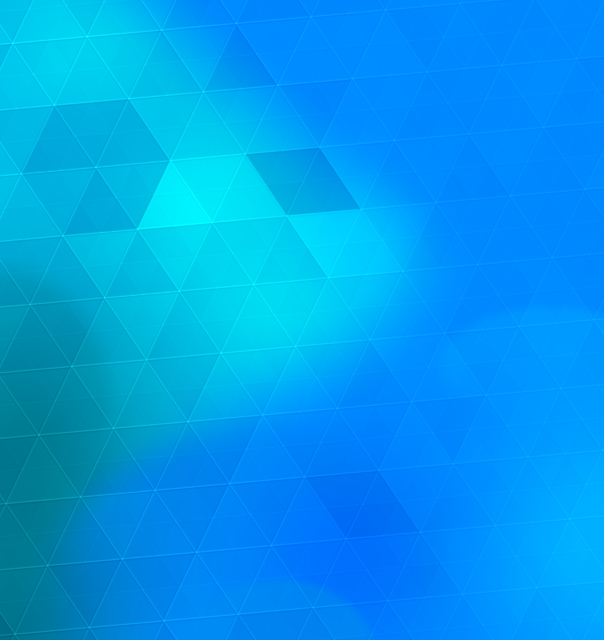
A WebGL 1 fragment shader for this background:

```glsl
precision highp float;
// Soft cyan, teal and azure light seen through a tilted triangular lattice.
// Broad glows and domes give the colour; lattice coordinates give facets
// (hashed shades plus a few larger patches) and fine embossed lines.

uniform vec2 u_resolution;

const vec3 AZURE = vec3(0.0, 0.535, 1.0);
const vec3 CYAN = vec3(0.0, 0.74, 0.91);
const vec3 AQUA = vec3(0.0, 0.89, 0.96);
const vec3 SKY = vec3(0.0, 0.78, 1.0);
const vec3 TEAL = vec3(0.0, 0.46, 0.55);
const vec3 DEEP_BLUE = vec3(0.0, 0.43, 1.0);
const vec3 DUSK_BLUE = vec3(0.0, 0.53, 0.94);

// Lattice: one vertex, two edge vectors and the height of a triangle
const vec2 ORIGIN = vec2(0.2148, 0.6419);
const vec2 EDGE_A = vec2(0.1165, 0.0104);
const vec2 EDGE_B = vec2(0.0514, 0.1072);
const float TRI_HEIGHT = 0.102;

float hash(vec3 p) {
  p = fract(p * 0.1031);
  p += dot(p, p.yzx + 33.33);
  return fract((p.x + p.y) * p.z);
}

float cross2(vec2 a, vec2 b) {
  return a.x * b.y - a.y * b.x;
}

// Coordinates counted across the three families of lattice lines
vec3 latticeCoords(vec2 p) {
  vec2 d = p - ORIGIN;
  vec2 uv = vec2(cross2(d, EDGE_B), cross2(EDGE_A, d)) / cross2(EDGE_A, EDGE_B);
  return vec3(uv, uv.x + uv.y);
}

float glow(vec2 p, vec2 center, vec2 radius) {
  vec2 q = (p - center) / radius;
  return exp(-dot(q, q));
}

// Ellipse with a soft rim that fades away below its crown
float dome(vec2 p, vec2 center, vec2 radius, float soft) {
  vec2 q = (p - center) / radius;
  return (1.0 - smoothstep(1.0 - soft, 1.0 + soft, length(q)))
       * smoothstep(-1.2, 0.5, q.y);
}

vec3 lightField(vec2 p) {
  // Cyan wedge, bounded by two diagonal slopes
  float upper = 1.0 - smoothstep(1.10, 1.36, p.x + p.y);
  float lower = 1.0 - smoothstep(0.63, 0.84, 0.63 * p.x + 0.78 * (1.0 - p.y));
  float wedge = upper * lower;
  vec3 col = mix(AZURE, CYAN, wedge);
  col = mix(col, AQUA, 0.5 * wedge * glow(p, vec2(0.14, 0.92), vec2(0.12, 0.10)));
  col = mix(col, AQUA, 0.7 * glow(p, vec2(0.32, 0.67), vec2(0.13, 0.13)));
  col = mix(col, AQUA, 0.85 * glow(p, vec2(0.43, 0.53), vec2(0.14, 0.12)));
  col = mix(col, SKY, 0.7 * glow(p, vec2(0.56, 0.62), vec2(0.09, 0.10)));

  // Teal shadow on the left and the blue swell cutting into it
  col = mix(col, TEAL, 0.95 * glow(p, vec2(0.02, 0.28), vec2(0.21, 0.25)));
  col = mix(col, TEAL, 0.25 * dome(p, vec2(0.0, 0.37), vec2(0.17, 0.21), 0.12));
  col = mix(col, DUSK_BLUE, 0.85 * dome(p, vec2(0.40, 0.08), vec2(0.31, 0.24), 0.16));
  col = mix(col, TEAL * 0.92, 0.9 * glow(p, vec2(0.0), vec2(0.16, 0.24)));

  // Deep and bright blues on the right, with two curved veils
  col = mix(col, DEEP_BLUE, 0.9 * glow(p, vec2(0.55, 0.13), vec2(0.16, 0.17)));
  col = mix(col, SKY, 0.65 * glow(p, vec2(0.94, 0.15), vec2(0.17, 0.22)));
  col = mix(col, DUSK_BLUE, 0.8 * dome(p, vec2(0.436, -0.04), vec2(0.155, 0.134), 0.07));
  return mix(col, SKY, 0.2 * dome(p, vec2(0.86, 0.43), vec2(0.17, 0.09), 0.12));
}

// Region between lattice lines lo and hi in all three directions
float patchMask(vec3 l, vec3 lo, vec3 hi, float blur) {
  vec3 m = smoothstep(lo - blur, lo + blur, l)
         * (1.0 - smoothstep(hi - blur, hi + blur, l));
  return m.x * m.y * m.z;
}

float largeFacets(vec3 l, float blur) {
  float s = 0.10 * patchMask(l, vec3(0.0), vec3(1.0, 1.0, 2.0), blur);
  s += 0.04 * patchMask(l, vec3(1.0, 0.0, 1.0), vec3(2.0, 1.0, 2.0), blur);
  s -= 0.13 * patchMask(l, vec3(1.0, 0.0, 2.0), vec3(3.0, 1.0, 3.0), blur);
  s -= 0.09 * patchMask(l, vec3(-2.0, 0.0, -1.0), vec3(0.0, 2.0, 1.0), blur);
  s += 0.06 * patchMask(l, vec3(2.0, -1.0, 2.0), vec3(4.0, 0.0, 3.0), blur);
  s -= 0.06 * patchMask(l, vec3(0.0, 2.0, 2.0), vec3(1.0, 3.0, 3.0), blur);
  return s - 0.07 * patchMask(l, vec3(4.0, -5.0, 0.0), vec3(6.0, -4.0, 1.0), blur);
}

// Light hairline beside a fainter dark one, in each direction
float embossedLines(vec3 l, float spacing, float width) {
  vec3 d = (fract(l + 0.5) - 0.5) * spacing / width;
  vec3 ridge = exp(-d * d) - 0.5 * exp(-(d + 1.6) * (d + 1.6));
  return dot(ridge, vec3(0.7, 1.0, 0.7));
}

void main() {
  vec2 p = gl_FragCoord.xy / u_resolution.y;
  float pixel = 1.0 / u_resolution.y;
  vec3 l = latticeCoords(p);
  float leftness = 1.0 - smoothstep(0.1, 0.8, p.x);

  float shade = largeFacets(l, pixel / TRI_HEIGHT);
  shade += (hash(floor(l) + 40.0) - 0.5) * mix(0.035, 0.08, leftness);
  shade += (hash(floor(l * 2.0) + 90.0) - 0.5) * 0.018;

  float width = max(0.0013, 0.7 * pixel);
  float lines = embossedLines(l, TRI_HEIGHT, width) * mix(0.035, 0.10, leftness);
  lines += embossedLines(l * 2.0, TRI_HEIGHT * 0.5, width) * 0.018;

  vec3 col = lightField(p) * (1.0 + shade * vec3(0.0, 1.0, 0.45));
  col += lines * vec3(0.25, 0.8, 0.6);
  gl_FragColor = vec4(clamp(col, 0.0, 1.0), 1.0);
}
```
